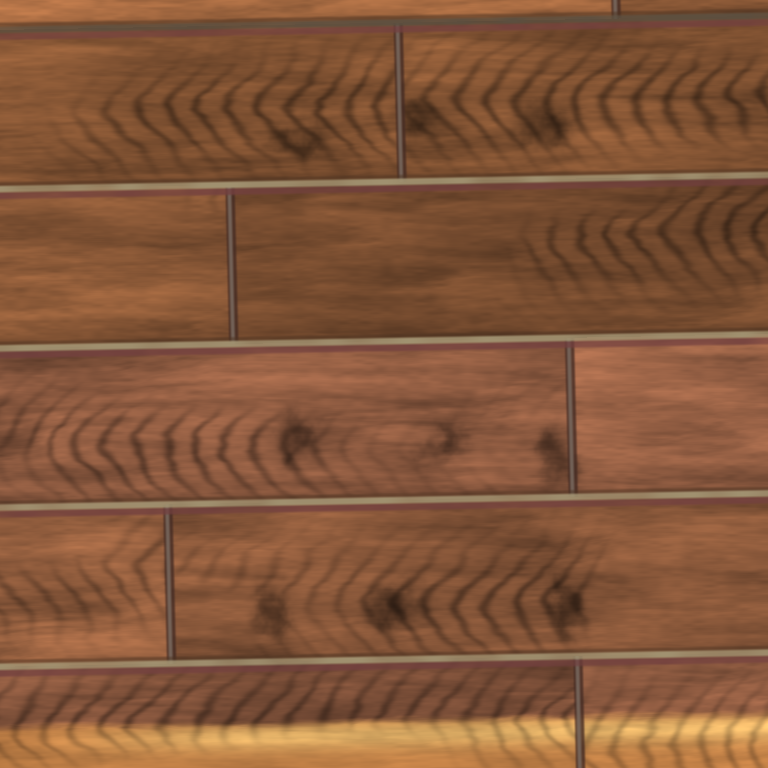
Give the GLSL for this texture, as a Shadertoy shader.

```glsl
// Staggered brown wood planks with knots, arched grain, pale seams and a sheen along the bottom.

float hash(vec2 p) {
    return fract(sin(dot(p, vec2(127.1, 311.7))) * 43758.5453);
}

float noise(vec2 p) {
    vec2 i = floor(p), f = fract(p);
    f = f * f * (3.0 - 2.0 * f);
    return mix(mix(hash(i), hash(i + vec2(1, 0)), f.x),
               mix(hash(i + vec2(0, 1)), hash(i + vec2(1, 1)), f.x), f.y);
}

float fbm(vec2 p) {
    float sum = 0.0, amp = 0.53;
    for (int i = 0; i < 4; i++) {
        sum += amp * noise(p);
        p = p * 2.03 + 17.3;
        amp *= 0.5;
    }
    return sum;
}

// Soft-edged band around zero
float band(float d, float halfWidth) {
    float soft = max(0.0022, 1.0 / iResolution.y);
    return 1.0 - smoothstep(halfWidth - soft, halfWidth + soft, abs(d));
}

void mainImage(out vec4 fragColor, in vec2 fragCoord) {
    vec2 p = fragCoord / iResolution.xy;

    // Rows count downwards and rise slightly to the right
    const float pitch = 0.2073;
    float v = (0.961 - p.y + 0.0185 * p.x) / pitch;
    float row = floor(v), f = v - row;

    // Per row: joint position, tone of the left plank, tone of the right plank
    vec3 rows[6] = vec3[6](vec3(0.80, 1.12, 1.00), vec3(0.521, 0.95, 0.94),
                           vec3(0.302, 0.98, 0.82), vec3(0.744, 1.03, 1.13),
                           vec3(0.221, 1.07, 0.95), vec3(0.755, 0.92, 1.02));
    vec3 plank = rows[clamp(int(row) + 1, 0, 5)];
    float joint = p.x - plank.x - 0.005 * (f - 0.5);
    float side = step(0.0, joint);
    float seed = hash(vec2(row + 3.0, side + 5.0));
    vec2 q = vec2(p.x, v * pitch) + seed * vec2(7.0, 3.0);

    // Blotches, long streaks and fine pores
    float blotch = fbm(q * vec2(5.0, 15.0));
    float streak = fbm(q * vec2(9.0, 85.0) + 2.0 * blotch);
    float pores = noise(q * vec2(70.0, 260.0));
    float tone = mix(plank.y, plank.z, side);
    tone *= 1.0 + 0.50 * (blotch - 0.5) + 0.40 * (streak - 0.5) + 0.09 * (pores - 0.5);

    // Arched grain in patches along each plank's axis
    float axis = f - 0.3 - 0.4 * seed;
    float rings = 0.5 + 0.5 * sin(165.0 * p.x - 30.0 * sqrt(axis * axis + 0.003) + 11.0 * blotch);
    float patches = smoothstep(0.4, 0.75, noise(q * vec2(4.0, 8.0) + 9.0));
    tone *= 1.0 - 0.34 * rings * rings * rings * patches * exp(-10.0 * axis * axis);

    // Ragged dark knots, absent from every third row
    float knotty = mod(row, 3.0) == 1.0 ? 0.0 : 1.0;
    for (int k = 0; k < 3; k++) {
        vec2 id = vec2(float(k), row + 8.0);
        vec2 c = vec2(0.38 + 0.16 * float(k) + 0.1 * (hash(id) - 0.5), 0.5 + 0.25 * hash(id + 4.0));
        vec2 d = vec2(p.x - c.x, (f - c.y) * pitch);
        d += 0.06 * (vec2(fbm(p * 28.0), fbm(p * 28.0 + 40.0)) - 0.5);
        d /= mix(vec2(0.014, 0.035), vec2(0.045, 0.012), hash(id + 9.0));
        tone *= 1.0 - 0.42 * knotty * exp(-dot(d, d));
    }

    // Shade the plank edges
    tone *= 1.0 - 0.13 * exp(-f * 14.0) - 0.10 * exp(-(1.0 - f) * 16.0);
    vec3 col = vec3(0.555, 0.355, 0.232) * tone;
    col.b *= 0.9 + 0.2 * hash(vec2(row, 2.0));

    // Warm sheen on the lowest row
    float sheen = smoothstep(4.35, 4.42, v + 0.05 * (streak - 0.5));
    float glare = exp(-pow((v - 4.47) / 0.09, 2.0)) * smoothstep(0.0, 0.35, p.x);
    vec3 lit = mix(vec3(0.77, 0.51, 0.28), vec3(0.95, 0.74, 0.43), glare);
    col = mix(col, lit * (0.35 + 0.65 * tone), sheen);

    // Upright joints: dark groove with a grey core
    col = mix(col, vec3(0.27, 0.17, 0.14), 0.8 * band(joint, 0.006));
    col = mix(col, vec3(0.47, 0.41, 0.37), 0.85 * band(joint + 0.001, 0.0025));

    // Long seams: pale lip above a mauve shadow, duller on the top one
    float line = round(v);
    float d = (v - line) * pitch;
    float wear = 0.75 + 0.25 * noise(vec2(p.x * 30.0, line * 5.0));
    vec3 lip = line < 0.5 ? vec3(0.36, 0.31, 0.25) : vec3(0.63, 0.57, 0.44);
    col = mix(col, vec3(0.30, 0.20, 0.13), 0.5 * band(d + 0.006, 0.003));
    col = mix(col, vec3(0.45, 0.25, 0.25), 0.8 * wear * band(d - 0.0085, 0.0045));
    col = mix(col, lip, wear * band(d, 0.0042));

    fragColor = vec4(clamp(col, 0.0, 1.0), 1.0);
}
```
